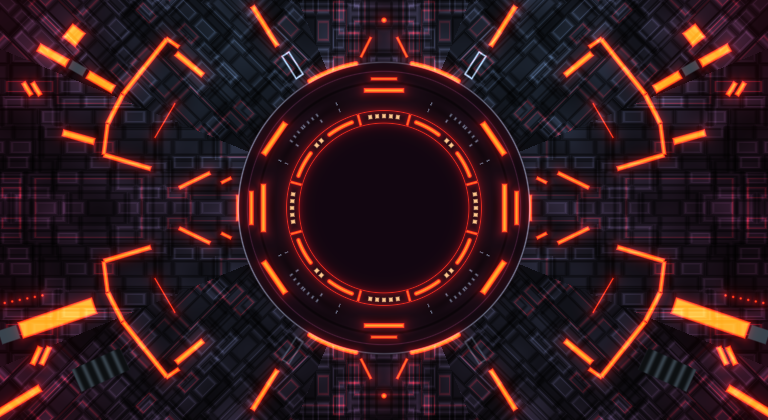
Give the GLSL for this background, as a WebGL 1 fragment shader.

```glsl
precision highp float;
// Dark mirrored sci-fi machinery around a glowing circular portal.
uniform vec2 u_resolution;

const vec3 WINE = vec3(.1, .045, .085);
const vec3 NAVY = vec3(.125, .16, .215);
const vec3 STEEL = vec3(.4, .48, .55);
const vec3 EMBER = vec3(.85, .16, .04);
const vec3 AMBER = vec3(1., .64, .08);
const float EIGHTH = .785398;

float hash(vec2 p) {
  return fract(sin(dot(p, vec2(127.1, 311.7))) * 4375.85);
}

vec2 slope(vec2 cell) {
  float a = 6.2832 * hash(cell);
  return vec2(cos(a), sin(a));
}

float gradientNoise(vec2 p) {
  vec2 i = floor(p), f = fract(p), e = vec2(1, 0);
  vec2 s = f * f * (3. - 2. * f);
  float low = mix(dot(slope(i), f), dot(slope(i + e), f - e), s.x);
  float high = mix(dot(slope(i + e.yx), f - e.yx), dot(slope(i + 1.), f - 1.), s.x);
  return mix(low, high, s.y);
}

float box(vec2 p, vec2 halfSize) {
  vec2 q = abs(p) - halfSize;
  return length(max(q, 0.)) + min(max(q.x, q.y), 0.);
}

// Flat-ended bar between two ends (xy, zw) with half width w.
float bar(vec2 p, vec4 ends, float w) {
  vec2 span = ends.zw - ends.xy, d = normalize(span), q = p - .5 * (ends.xy + ends.zw);
  return box(vec2(dot(q, d), dot(q, vec2(-d.y, d.x))), vec2(.5 * length(span), w));
}

float arc(vec2 p, float r, float from, float to, float w) {
  float a = clamp(atan(p.y, p.x), from, to);
  return distance(p, r * vec2(cos(a), sin(a))) - w;
}

float fill(float d, float px) { return 1. - smoothstep(-px, px, d); }

// Hot core cooling to a red rim and halo.
vec3 lamp(float d, float px) {
  vec3 core = mix(EMBER, AMBER, smoothstep(.004, -.028, d));
  return core * fill(d, px) + vec3(.3, .02, .02) * exp(-max(d, 0.) * 24.);
}

// Straight plates laid along eight radial sectors.
vec3 plates(vec2 m, vec3 base, float px) {
  float k = floor(atan(m.y, m.x) / EIGHTH + .5) * EIGHTH;
  vec2 dir = vec2(cos(k), sin(k));
  vec2 q = vec2(dot(m, dir), dot(m, vec2(-dir.y, dir.x)));
  vec3 col = base;
  float size = 1.5;
  for (int i = 0; i < 3; i++) {
    vec2 g = q * size * vec2(.55, 1) + vec2(0, .5);
    g.x += .6 * hash(vec2(floor(g.y), k + size));
    float tone = hash(floor(g) + k * 3.);
    float edge = box(fract(g) - .5, vec2(.47)) / size;
    col *= (.72 + .56 * tone) * (1. - .5 * fill(abs(edge) - .008, px));
    float glint = fill(abs(edge + .022) - .003, px) * step(.6, tone);
    col += glint * mix(base * .9, vec3(.3, .03, .05), step(.9, tone));
    size *= 2.1;
  }
  return col;
}

// Lights outside the ring; s is mirrored in x, m in both axes.
float machineLights(vec2 s, vec2 m) {
  // Corner brackets and spokes.
  float d = bar(m, vec4(2.16, 1.68, 2.6, 1.13), .025);
  d = min(d, bar(m, vec4(2.6, 1.13, 2.75, .84), .025));
  d = min(d, bar(m, vec4(2.75, .84, 2.79, .53), .02));
  d = min(d, bar(m, vec4(2.79, .53, 2.32, .39), .024));
  d = min(d, bar(m, vec4(2.17, 1.69, 2.04, 1.6), .02));
  d = min(d, bar(m, vec4(1.8, 1.32, 2.07, 1.54), .03));
  d = min(d, bar(m, vec4(1.73, .35, 2.04, .2), .02));
  d = min(d, bar(m, vec4(1.52, .3, 1.62, .25), .016));
  d = min(d, bar(m, vec4(1.06, 1.61, 1.31, 2.01), .026));
  d = min(d, bar(m, vec4(.13, 1.7, .23, 1.5), .012));
  d = min(d, bar(m, vec4(2.08, 1.04, 2.28, .7), .005));
  // Upper sides.
  d = min(d, bar(s, vec4(3.02, 1.67, 3.15, 1.77), .085));
  d = min(d, bar(s, vec4(3.15, 1.44, 3.44, 1.6), .045));
  d = min(d, bar(s, vec4(2.69, 1.18, 2.95, 1.33), .045));
  d = min(d, bar(s, vec4(2.88, .66, 3.2, .75), .035));
  // Lower sides.
  d = min(d, bar(s, vec4(2.88, -.97, 3.62, -1.22), .085));
  d = min(d, bar(s, vec4(3.42, -1.79, 3.9, -2.08), .04));
  for (int i = 0; i < 2; i++) {
    vec2 q = s - vec2(.09 * float(i), 0);
    d = min(d, bar(q, vec4(3.42, 1.12, 3.5, 1.25), .025));
    d = min(d, bar(q, vec4(3.33, -1.38, 3.41, -1.56), .028));
  }
  for (int i = 0; i < 6; i++)
    d = min(d, length(s - vec2(3.4, -.87) - float(i) * vec2(.075, -.015)) - .01);
  return min(d, length(m - vec2(0, 1.87)) - .025);
}

// Lights on the ring; n is folded about the diagonal.
float ringLights(vec2 m, vec2 n, float r) {
  float d = min(abs(r - .97) - .001, abs(r - .845) - .001);
  d = min(d, arc(m, 1.465, 1.04, 1.38, .022));
  d = min(d, bar(m, vec4(.98, .85, 1.2, .53), .03));
  d = min(d, box(m - vec2(1.2, 0), vec2(.026, .24)));
  d = min(d, box(m - vec2(1.32, 0), vec2(.022, .17)));
  d = min(d, box(m - vec2(1.46, 0), vec2(.012, .13)));
  d = min(d, box(m - vec2(0, 1.17), vec2(.2, .022)));
  d = min(d, box(m - vec2(0, 1.285), vec2(.13, .014)));
  d = min(d, arc(n, .91, .36, .64, .02));
  return min(d, bar(n, vec4(.82, .23, .93, .26), .012));
}

void main() {
  float px = 4.18 / u_resolution.y;
  vec2 p = (gl_FragCoord.xy - .5 * u_resolution) * px - vec2(0, .02);
  vec2 s = vec2(abs(p.x), p.y), m = abs(p), n = m.y > m.x ? m.yx : m;
  float r = length(p), a = atan(n.y, n.x);

  // Plates: cool near the diagonals, wine towards the sides.
  vec2 c = m - vec2(1.5, 1.3);
  float cool = exp(-.42 * dot(c, c)) * (.88 + .14 * p.y);
  vec3 col = plates(m, mix(WINE, NAVY, clamp(cool, 0., 1.)), px);
  col *= 1. + .5 * gradientNoise(p * 3.);
  col += vec3(.05, 0, .008) * smoothstep(2.4, 3.8, m.x) * smoothstep(.3, 1.6, m.y);

  // Steel couplings, ribbed drums and slim frames.
  float steel = bar(s, vec4(2.98, 1.35, 3.12, 1.43), .045);
  steel = min(steel, bar(s, vec4(3.64, -1.23, 3.82, -1.29), .07));
  col = mix(col, STEEL * .55, fill(steel, px));
  float rib = .5 + .5 * sin(dot(s, vec2(53, -24)));
  float drum = bar(s, vec4(2.58, -1.5, 3.06, -1.72), .12);
  col = mix(col, STEEL * (.12 + .4 * rib * rib), fill(drum, px));
  float frame = abs(bar(m, vec4(.84, 1.31, .98, 1.53), .04)) - .008;
  col += STEEL * fill(frame, px) * (p.y > 0. ? 1.5 : .4);

  // Ring body, rims and portal disc.
  vec3 body = WINE * (.85 + .4 * gradientNoise(vec2(r * 14., a * 3.)));
  col = mix(col, body, fill(r - 1.46, px));
  col += STEEL * fill(abs(r - 1.45) - .006, px) * (.5 + .5 * m.x / (r + .01));
  col += WINE * 1.8 * fill(abs(r - 1.36) - .004, px);
  col *= 1. - .5 * fill(abs(r - 1.25) - .012, px);
  col = mix(col, vec3(.07, .025, .065), fill(r - .84, px));

  // Etched marks.
  vec2 mark = vec2(a * 20., (r - 1.03) * 14.);
  float etched = fill(box(fract(mark) - .5, vec2(.12, .18)) / 20., px);
  float band = step(.42, a) * step(1.03, r) * step(r, 1.172);
  col += STEEL * etched * band * step(.65, hash(floor(mark)));

  col += lamp(min(machineLights(s, m), ringLights(m, n, r)), px);

  // Pale windows at the axes and the diagonals.
  float cell = (fract(a / .075 + .5) - .5) * .075;
  float panes = box(vec2(r - .915, cell * r), vec2(.02, .018));
  float lit = max(step(a, .19), step(.71, a));
  col = mix(col, vec3(1, .78, .55), fill(panes, px) * lit);

  gl_FragColor = vec4(min(col, 1.), 1);
}
```
